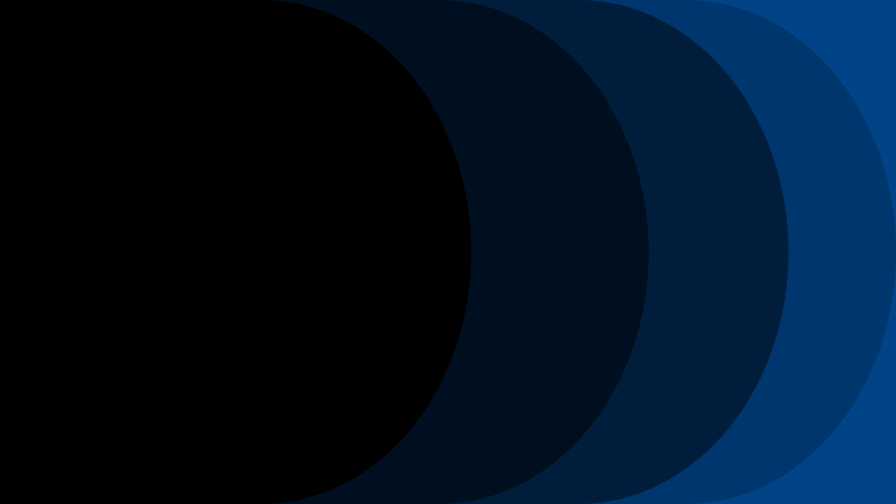
Reproduce this background procedurally as a Shadertoy shader.

```glsl
const vec3 BRIGHT_BLUE = vec3(0.0, 0.265, 0.53);
const int LAYERS = 4;

// Approximate signed distance to an ellipse centred on the origin
float ellipseDistance(vec2 p, vec2 radii) {
    float scaled = length(p / radii);
    float slope = length(p / (radii * radii));
    return scaled * (scaled - 1.0) / max(slope, 1e-4);
}

// Panel reaching in from the left, closed by a half ellipse at its tip
float panelDistance(vec2 p, float tip, vec2 radii) {
    vec2 q = p - vec2(tip - radii.x, 0.5);
    q.x = max(q.x, 0.0);
    return ellipseDistance(q, radii);
}

// Antialiased fill
float coverage(float dist, float pixel) {
    return clamp(0.5 - dist / pixel, 0.0, 1.0);
}

void mainImage(out vec4 fragColor, in vec2 fragCoord) {
    float pixel = 1.0 / iResolution.y;
    float aspect = iResolution.x * pixel;
    vec2 p = fragCoord * pixel;

    // Tips as fractions of the width, from back to front
    float tips[LAYERS] = float[](1.0, 0.880, 0.724, 0.526);
    vec3 shades[LAYERS] = vec3[](
        vec3(0.0, 0.210, 0.43),
        vec3(0.0, 0.115, 0.23),
        vec3(0.0, 0.060, 0.12),
        vec3(0.0));
    vec2 radii = vec2(0.234 * aspect, 0.5);

    // Stack the panels over the bright backdrop
    vec3 color = BRIGHT_BLUE;
    for (int i = 0; i < LAYERS; i++) {
        float dist = panelDistance(p, tips[i] * aspect, radii);
        color = mix(color, shades[i], coverage(dist, pixel));
    }

    fragColor = vec4(color, 1.0);
}
```
